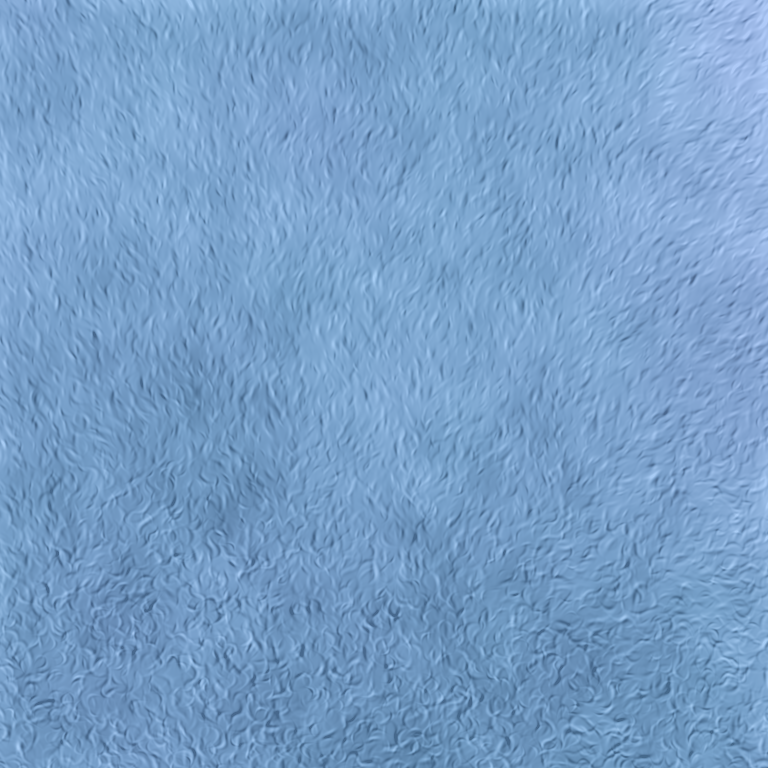
This texture is drawn by a WebGL 1 fragment shader. Its source:

```glsl
precision highp float;
// Soft blue plush fleece: thousands of short curved fibres, each lit on one
// side and shaded on the other, are summed over a jittered grid. They follow a
// slowly turning nap; broad noise adds worn patches and a paler top and right.
uniform vec2 u_resolution;

const float GRID = 80.0;              // fibre cells across the canvas
const float FIBRE_LENGTH = 0.0080;
const float FIBRE_WIDTH = 0.0021;
const vec3 SHADOW_BLUE = vec3(0.33, 0.47, 0.62);
const vec3 MIDDLE_BLUE = vec3(0.465, 0.625, 0.79);
const vec3 LIGHT_BLUE = vec3(0.60, 0.75, 0.91);

vec3 hash3(vec2 p) {
  vec3 q = fract(p.xyx * vec3(0.1031, 0.1030, 0.0973));
  q += dot(q, q.yxz + 33.33);
  return fract((q.xxy + q.yzz) * q.zyx);
}

float valueNoise(vec2 p) {
  vec2 cell = floor(p);
  vec2 f = fract(p);
  f = f * f * (3.0 - 2.0 * f);
  float low = mix(hash3(cell).x, hash3(cell + vec2(1.0, 0.0)).x, f.x);
  float high = mix(hash3(cell + vec2(0.0, 1.0)).x, hash3(cell + 1.0).x, f.x);
  return mix(low, high, f.y);
}

// Layered noise, centred on zero.
float cloud(vec2 p) {
  float sum = 0.0;
  float weight = 0.5;
  for (int i = 0; i < 4; i++) {
    sum += weight * (valueNoise(p) - 0.5);
    p = mat2(0.8, 0.6, -0.6, 0.8) * p * 2.03 + 17.3;
    weight *= 0.5;
  }
  return sum;
}

// How tousled the pile is: smooth above, curly below.
float curliness(vec2 p) {
  return 1.0 - smoothstep(0.05, 0.6, p.y + 0.4 * cloud(p * 4.0 + 60.0));
}

// Lean of the nap to the right of vertical, in radians.
float napLean(vec2 p, float curl) {
  float lean = mix(-0.28, 0.2, smoothstep(0.0, 0.65, p.x));
  lean += 0.65 * smoothstep(0.65, 1.0, p.x) + 0.3 * curl;
  return lean + (valueNoise(p * 17.0 + 31.0) - 0.5) * (0.6 + 1.3 * curl);
}

// One bent fibre with a lit flank and a softer shadow beside it.
float fibre(vec2 offset, float lean, float bend, vec2 size) {
  float c = cos(lean);
  float s = sin(lean);
  vec2 q = vec2(c * offset.x - s * offset.y, s * offset.x + c * offset.y);
  q.x += bend * q.y * q.y;
  q /= size;
  float shaded = q.x - 1.9;
  return exp(-q.y * q.y) * (exp(-q.x * q.x) - 0.55 * exp(-shaded * shaded));
}

// Sum of the fibres rooted in the cells around a point.
float pile(vec2 p, float lean, float curl) {
  vec2 home = floor(p * GRID);
  float sum = 0.0;
  for (int j = -2; j <= 2; j++) {
    for (int i = -2; i <= 2; i++) {
      vec2 cell = home + vec2(float(i), float(j));
      for (int k = 0; k < 3; k++) {
        vec2 seed = cell + float(k) * vec2(137.0, 59.0) + 11.0;
        vec3 place = hash3(seed);
        vec3 shape = hash3(seed + vec2(311.0, 473.0));
        vec2 root = (cell + place.xy) / GRID;
        float turn = (shape.x - 0.5) * (0.8 + 1.1 * curl);
        float bend = (shape.y - 0.5) * (50.0 + 90.0 * curl);
        vec2 size = vec2(FIBRE_WIDTH, FIBRE_LENGTH) * mix(0.65, 1.25, shape.z);
        // A few fibres stand out, most stay faint.
        float signedRank = 2.0 * place.z - 1.0;
        float strength = 1.3 * signedRank * abs(signedRank);
        sum += strength * fibre(p - root, lean + turn, bend, size);
      }
    }
  }
  return sum;
}

// Broad light over the cloth: folds, worn patches and a pale rim.
float clothLight(vec2 p) {
  float light = 0.33 + 0.32 * smoothstep(0.0, 1.0, p.y);
  light += 0.15 * smoothstep(0.7, 1.0, p.x);
  light += 0.55 * cloud(p * vec2(4.0, 5.5) + 5.0);
  light += 0.36 * cloud(p * vec2(24.0, 19.0) + 40.0);
  float edge = min(min(p.x, 1.0 - p.x), 1.0 - p.y);
  return light + 0.14 * (1.0 - smoothstep(0.0, 0.025, edge));
}

vec3 clothColor(float tone) {
  vec3 color = mix(SHADOW_BLUE, MIDDLE_BLUE, min(tone * 2.0, 1.0));
  return mix(color, LIGHT_BLUE, max(tone * 2.0 - 1.0, 0.0));
}

void main() {
  vec2 p = gl_FragCoord.xy / min(u_resolution.x, u_resolution.y);
  float curl = curliness(p);
  float fur = pile(p, napLean(p, curl), curl);
  fur -= 0.08 * fur * fur - 0.02;     // deepen the gaps between tufts
  float tone = clothLight(p) + fur * mix(0.30, 0.42, curl);
  vec3 color = clothColor(clamp(tone, -0.2, 1.2));

  // Lavender sheen to the right, faint green cast in patches.
  float sheen = smoothstep(0.7, 1.0, p.x) * smoothstep(0.1, 0.6, p.y);
  color += sheen * vec3(0.025, -0.006, 0.008);
  color += cloud(p * 5.0 + 80.0) * vec3(-0.022, 0.010, -0.014);
  gl_FragColor = vec4(clamp(color, 0.0, 1.0), 1.0);
}
```
